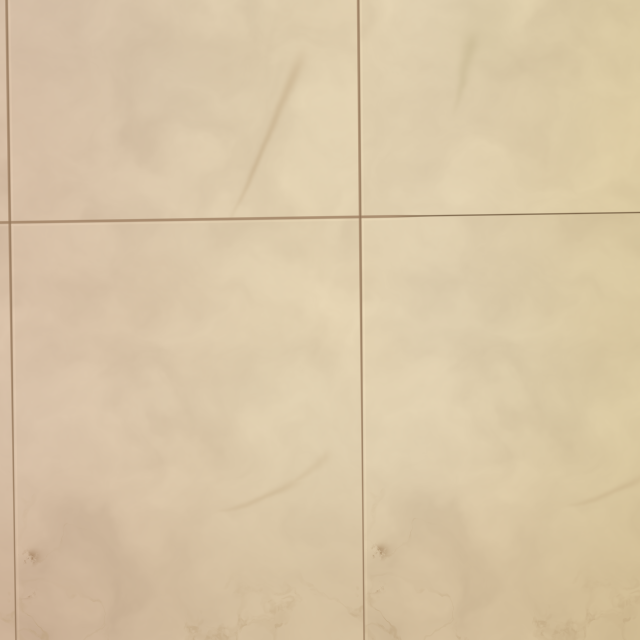
Write a three.js fragment shader that draws this texture.

```glsl
// Large polished limestone tiles in a slightly skewed grid with fine brown joints.
// Layered value noise makes the clouding, segment distances make the veins, and
// each lower tile repeats one stone pattern while the upper tiles are seeded apart.

#define TILE_W 0.544
#define TILE_H 0.70
#define JOINT_Y 0.6523
#define JOINT_SLOPE 0.0157
#define JOINT_WIDE 0.0021
#define JOINT_THIN 0.0010
#define CLOUD_AMOUNT 0.11
#define VEIN_AMOUNT 0.34
#define RUST_AMOUNT 0.60

varying vec2 vUv;

const vec3 ROSE = vec3(0.832, 0.741, 0.647);
const vec3 CREAM = vec3(0.862, 0.796, 0.672);
const vec3 STRAW = vec3(0.842, 0.772, 0.605);
const vec3 SHADE = vec3(0.725, 0.620, 0.470);
const vec3 OLIVE = vec3(0.660, 0.600, 0.430);
const vec3 RUST = vec3(0.510, 0.360, 0.210);
const vec3 GROUT = vec3(0.610, 0.490, 0.375);
const vec3 CRACK = vec3(0.390, 0.300, 0.200);

float hash(vec2 p) {
  vec3 q = fract(p.xyx * 0.1031);
  q += dot(q, q.yzx + 33.33);
  return fract((q.x + q.y) * q.z);
}

float noise(vec2 p) {
  vec2 i = floor(p), f = fract(p);
  f = f * f * (3.0 - 2.0 * f);
  return mix(mix(hash(i), hash(i + vec2(1, 0)), f.x),
             mix(hash(i + vec2(0, 1)), hash(i + vec2(1, 1)), f.x), f.y);
}

float fbm(vec2 p) {
  float sum = 0.0, amp = 0.5;
  for (int i = 0; i < 5; i++) {
    sum += amp * noise(p);
    p = mat2(1.6, 1.2, -1.2, 1.6) * p + 7.3;
    amp *= 0.5;
  }
  return sum;
}

// Streak from a to b that widens toward b and fades at both ends
float vein(vec2 p, vec2 a, vec2 b, float width) {
  vec2 d = b - a;
  float t = dot(p - a, d) / dot(d, d);
  float r = length(p - a - d * t) / (width * mix(0.5, 1.3, clamp(t, 0.0, 1.0)));
  return exp(-r * r) * smoothstep(-0.1, 0.35, t) * smoothstep(1.12, 0.85, t);
}

float blob(vec2 p, vec2 center, vec2 size) {
  vec2 d = (p - center) / size;
  return exp(-dot(d, d));
}

// Signed distance to the nearest whole number
float nearest(float x) { return fract(x + 0.5) - 0.5; }

float line(float d, float halfWidth) {
  return 1.0 - smoothstep(halfWidth - 0.0013, halfWidth + 0.0013, abs(d));
}

void main() {
  vec2 uv = vUv;

  // Skewed tile grid
  float pitch = TILE_W + 0.0055 * uv.y;
  vec2 grid = vec2((uv.x - 0.0247 + 0.0145 * uv.y) / pitch,
                   (uv.y - JOINT_Y - JOINT_SLOPE * uv.x) / TILE_H);
  vec2 cell = floor(grid);
  vec2 p = fract(grid) * vec2(TILE_W, TILE_H);
  float upper = step(0.0, cell.y);
  float rightTile = step(1.0, cell.x);
  vec2 q = p + upper * (cell.x * 3.7 + 11.0);

  // Light across the whole wall
  vec3 color = mix(ROSE, CREAM, smoothstep(-0.05, 0.50, uv.x));
  color = mix(color, STRAW, 0.75 * smoothstep(0.65, 1.05, uv.x));
  color *= 1.0 - vec3(0.05, 0.075, 0.095) * smoothstep(0.40, 0.0, uv.y);
  color *= 1.0 + 0.018 * blob(uv, vec2(0.50, 0.60), vec2(0.35, 0.30));

  // Clouding within each tile, warmer where it darkens
  vec2 warp = vec2(fbm(q * 9.0), fbm(q * 9.0 + 31.0)) - 0.48;
  float cloud = fbm(q * 6.5 + warp * 1.8) - 0.48;
  float fine = fbm(q * 22.0 + warp * 2.0) - 0.48;
  color *= 1.0 + CLOUD_AMOUNT * vec3(0.85, 1.0, 1.1) * (cloud + 0.35 * fine);
  color += vec3(0.012, 0.0, -0.010) * (fbm(uv * 4.0 + 50.0) - 0.48);

  // Long veins and smoky patches
  vec2 v = p + warp * 0.035;
  float lowVein = max(vein(v, vec2(0.32, 0.237), vec2(0.45, 0.285), 0.006),
                      0.7 * vein(v, vec2(0.42, 0.265), vec2(0.50, 0.33), 0.006));
  vec2 s = p + warp * 0.018;
  float streak = vein(s, vec2(0.345, -0.01), vec2(0.455, 0.245), 0.0065);
  float smoke = 0.8 * vein(v, vec2(0.145, 0.16), vec2(0.172, 0.29), 0.009)
              + 0.6 * blob(v, vec2(0.19, 0.29), vec2(0.055, 0.07));
  color = mix(color, SHADE, VEIN_AMOUNT * mix(0.7 * lowVein, streak * (1.0 - rightTile), upper));
  color = mix(color, OLIVE, VEIN_AMOUNT * 0.7 * smoke * upper * rightTile);

  // Rust flecks and branching stains near the foot of lower tiles
  float grain = smoothstep(0.48, 0.64, fbm(q * 65.0 + 8.0));
  float flecks = blob(v, vec2(0.030, 0.180), vec2(0.015, 0.011))
               + 0.9 * blob(v, vec2(0.028, 0.114), vec2(0.009, 0.007));
  float ridge = 1.0 - smoothstep(0.0, 0.05, abs(fbm(q * 13.0 + warp * 2.0) - 0.49));
  float foot = smoothstep(0.17, 0.05, p.y) + 0.7 * blob(p, vec2(0.05, 0.22), vec2(0.04, 0.06));
  color = mix(color, SHADE, 0.42 * (1.0 - upper) * foot * ridge * (0.4 + 0.6 * grain));
  color = mix(color, RUST, RUST_AMOUNT * (1.0 - upper) * min(flecks, 1.0) * grain);

  // Joints: worn width, faint bevel, brown groove, dark hairline at right
  vec2 d = vec2(nearest(grid.x) * pitch, nearest(grid.y) * TILE_H);
  float hairline = smoothstep(0.60, 0.68, uv.x);
  vec2 halfWidth = mix(vec2(JOINT_THIN, JOINT_WIDE), vec2(JOINT_WIDE, JOINT_THIN),
                       vec2(smoothstep(0.15, 0.65, uv.y), hairline));
  float bevel = max(line(d.x - 0.0045, 0.0013), line(d.y + 0.0045, 0.0013) * (1.0 - hairline));
  color *= 1.0 + 0.03 * bevel;
  color = mix(color, GROUT, 0.78 * line(d.x, halfWidth.x));
  color = mix(color, mix(GROUT, CRACK, hairline), 0.78 * line(d.y, halfWidth.y));
  color = mix(color, CRACK, 0.25 * line(d.x - 0.0005, 0.0006));

  gl_FragColor = vec4(color, 1.0);
}
```
